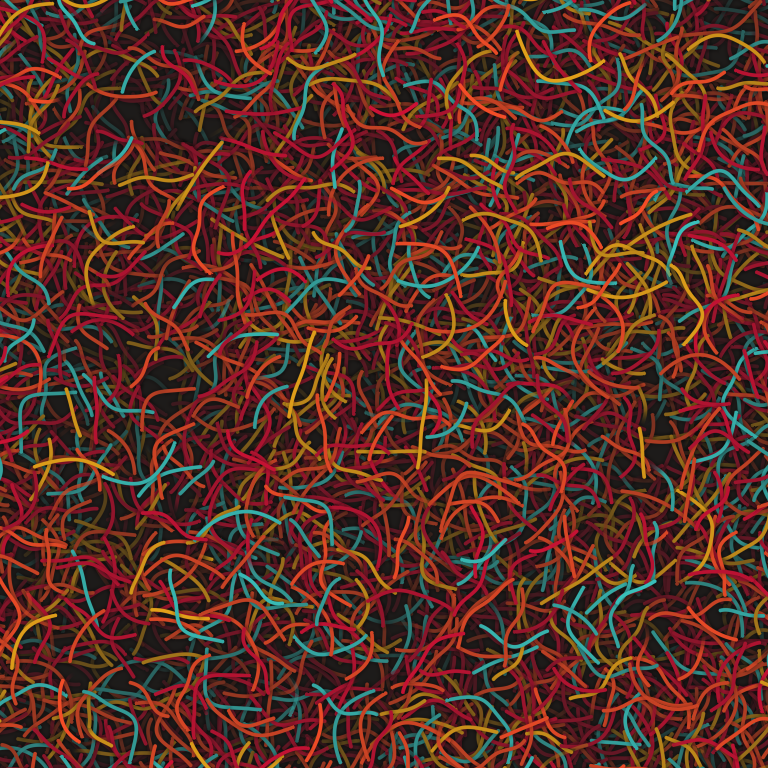
Give the GLSL for this pattern, as a three.js fragment shader.

```glsl
// Dense tangle of short curved threads in crimson, orange, yellow and teal over a dark ground.
varying vec2 vUv;

const int LAYERS = 36;
const float CELL = 0.1;          // spacing of threads within one layer
const float HALF_WIDTH = 0.0024; // thread radius in canvas units
const float SOFTNESS = 0.0009;   // smoothed edge in canvas units

const vec3 GROUND = vec3(0.115, 0.105, 0.100);
const vec3 CRIMSON = vec3(0.76, 0.07, 0.20);
const vec3 ORANGE = vec3(0.91, 0.29, 0.15);
const vec3 YELLOW = vec3(0.86, 0.61, 0.10);
const vec3 TEAL = vec3(0.22, 0.73, 0.71);

float hash(vec2 p) {
  return fract(sin(dot(p, vec2(127.1, 311.7))) * 43758.5453);
}

vec4 hash4(vec2 p) {
  float n = dot(p, vec2(127.1, 311.7));
  return fract(sin(vec4(n, n + 1.7, n + 3.9, n + 5.3)) * 43758.5453);
}

float noise(vec2 p) {
  vec2 i = floor(p);
  vec2 f = fract(p);
  f = f * f * (3.0 - 2.0 * f);
  return mix(mix(hash(i), hash(i + vec2(1.0, 0.0)), f.x),
             mix(hash(i + vec2(0.0, 1.0)), hash(i + vec2(1.0, 1.0)), f.x), f.y);
}

mat2 rotation(float angle) {
  float c = cos(angle);
  float s = sin(angle);
  return mat2(c, s, -s, c);
}

// Distance to a bent, slightly wavy stroke lying along the x axis.
float strokeDistance(vec2 p, float halfLength, float bend, float wave, float phase) {
  float x = clamp(p.x, -halfLength, halfLength);
  float y = bend * (x * x - 0.1) + wave * sin(8.0 * x + phase);
  float slope = 2.0 * bend * x + 8.0 * wave * cos(8.0 * x + phase);
  float rise = p.y - y;
  float beyond = p.x - x;
  return beyond == 0.0 ? abs(rise) * inversesqrt(1.0 + slope * slope)
                       : length(vec2(beyond, rise));
}

// Deep layers hold more crimson, upper layers more of the light colours.
vec3 threadColor(float pick, float height) {
  float red = mix(0.56, 0.35, height);
  float warm = mix(red, 1.0, 0.43);
  float gold = mix(red, 1.0, 0.71);
  if (pick < red) return CRIMSON;
  if (pick < warm) return ORANGE;
  return pick < gold ? YELLOW : TEAL;
}

// Lays one layer of threads, with their soft shadows, over the colour below.
vec3 addLayer(vec3 below, vec2 uv, float layer, float height, float density) {
  vec2 seed = vec2(layer * 17.3, layer * 9.1);
  vec4 placing = hash4(seed + 0.37);
  vec2 q = rotation(placing.x * 6.2832) * uv / CELL + placing.yz * 20.0;
  vec2 corner = floor(q);
  float depthLight = pow(height, 1.45);
  vec3 color = below;
  for (int j = 0; j < 2; j++) {
    for (int i = 0; i < 2; i++) {
      vec2 id = corner + vec2(float(i), float(j));
      vec4 a = hash4(id + seed);
      vec4 b = hash4(id + seed + 51.7);
      vec2 local = rotation(a.z * 6.2832) * (q - id - (a.xy - 0.5) * 0.5);
      float halfLength = mix(0.28, 0.6, a.w);
      float bend = (b.x - 0.5) * 2.6;
      float d = CELL * strokeDistance(local, halfLength, bend, 0.07 * b.y, b.z * 6.2832);

      float present = smoothstep(-0.05, 0.05, density - fract(b.y * 7.0 + b.x * 3.0));
      float cover = 1.0 - smoothstep(HALF_WIDTH - SOFTNESS, HALF_WIDTH + SOFTNESS, d);
      float shadow = 1.0 - smoothstep(0.0, 0.009, d);
      float light = mix(0.14, 1.0, depthLight) * mix(0.8, 1.08, fract(b.z * 5.0));
      vec3 thread = mix(GROUND, threadColor(b.w, height), light);
      color *= 1.0 - 0.22 * shadow * present;
      color = mix(color, thread, cover * present);
    }
  }
  return color;
}

void main() {
  // Broad patches where the tangle thins out
  float patches = 0.65 * noise(vUv * 5.0 + 3.1) + 0.35 * noise(vUv * 11.0 + 8.6);
  float density = 0.4 + 0.95 * patches;

  // Layers from the deepest to the topmost
  vec3 color = GROUND;
  for (int n = 0; n < LAYERS; n++) {
    float layer = float(n);
    color = addLayer(color, vUv, layer + 1.0, layer / float(LAYERS - 1), density);
  }
  gl_FragColor = vec4(color, 1.0);
}
```
